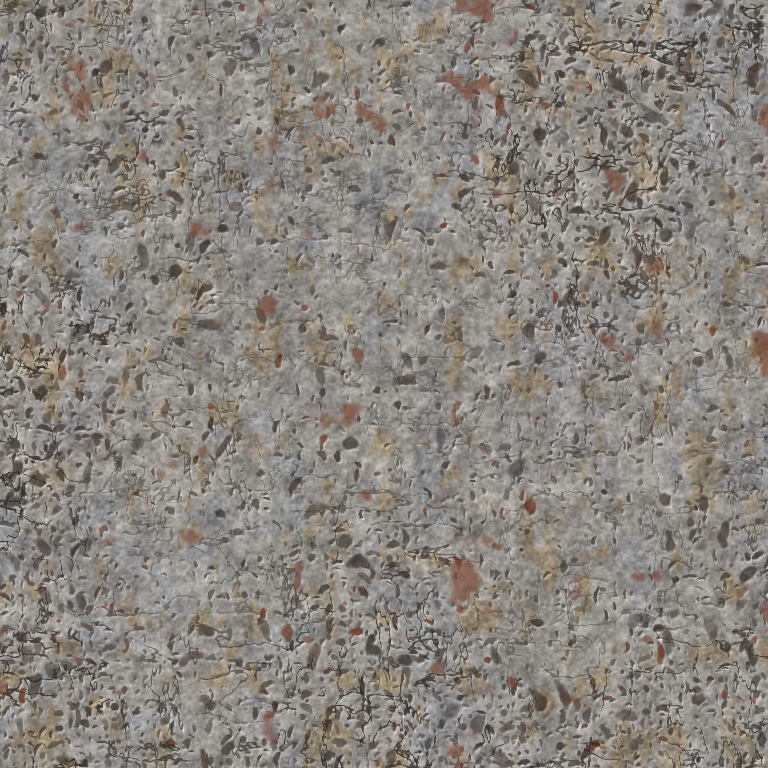
Reproduce this texture procedurally as a WebGL 2 fragment shader.

```glsl
#version 300 es
precision highp float;

uniform vec2 u_resolution;
out vec4 fragColor;

float hash(vec2 p) {
  return fract(sin(dot(p, vec2(127.1, 311.7))) * 43758.5453);
}

float noise(vec2 p) {
  vec2 cell = floor(p), f = fract(p);
  f = f * f * (3.0 - 2.0 * f);
  return mix(mix(hash(cell), hash(cell + vec2(1, 0)), f.x),
             mix(hash(cell + vec2(0, 1)), hash(cell + vec2(1, 1)), f.x), f.y);
}

float fbm(vec2 p) {
  float sum = 0.0, amplitude = 0.5;
  for (int i = 0; i < 4; i++) {
    sum += amplitude * noise(p);
    p = mat2(1.6, 1.2, -1.2, 1.6) * p + 17.3;
    amplitude *= 0.5;
  }
  return sum / 0.9375;
}

// Scattered ragged hollows, mostly upright: x = depth, y = random tint
vec2 pits(vec2 p, float density) {
  vec2 cell = floor(p), result = vec2(0.0);
  float ragged = 1.1 * (fbm(p * 3.5 + 5.0) - 0.5);
  for (int j = -1; j <= 1; j++) {
    for (int i = -1; i <= 1; i++) {
      vec2 id = cell + vec2(i, j);
      if (hash(id + 3.7) > density) continue;
      vec2 q = p - id - 0.15 - 0.7 * vec2(hash(id + 11.1), hash(id + 23.9));
      float tilt = hash(id + 31.3) - 0.5;
      float angle = 9.0 * tilt * abs(tilt);
      q = mat2(cos(angle), -sin(angle), sin(angle), cos(angle)) * q;
      q.x += 0.5 * q.y * q.y * sign(tilt);
      vec2 radius = vec2(mix(0.09, 0.22, hash(id + 41.7)), mix(0.18, 0.46, hash(id + 53.3)));
      float edge = length(q / radius) - 1.0 + ragged;
      float depth = smoothstep(0.3, -0.3, edge) * mix(0.55, 1.0, hash(id + 61.9));
      if (depth > result.x) result = vec2(depth, hash(id + 71.1));
    }
  }
  return result;
}

// Thin broken fissures along the contour lines of a noise field
float fissures(vec2 p, float width) {
  float line = abs(fbm(p) - 0.5);
  float gaps = smoothstep(0.47, 0.62, noise(p * 0.9 + 40.0));
  return smoothstep(width, width * 0.25, line) * gaps;
}

vec2 hollows(vec2 p, float wear) {
  vec2 large = pits(p * 25.0, 0.12 + 0.3 * wear);
  vec2 medium = pits(p * 46.0 + 7.0, 0.2 + 0.5 * wear);
  vec2 small = pits(p * 82.0 + 19.0, 0.2 + 0.45 * wear) * vec2(0.85, 1.0);
  vec2 deepest = large.x > medium.x ? large : medium;
  return deepest.x > small.x ? deepest : small;
}

float cracks(vec2 p, float wear) {
  float level = fissures(p * vec2(24.0, 46.0), 0.035);
  float upright = fissures(p * vec2(58.0, 27.0) + 60.0, 0.03);
  return max(level, upright) * (0.4 + 0.6 * wear);
}

void main() {
  vec2 uv = gl_FragCoord.xy / min(u_resolution.x, u_resolution.y);
  vec2 p = uv + 0.008 * (vec2(fbm(uv * 35.0), fbm(uv * 35.0 + 90.0)) - 0.5);
  float wear = smoothstep(0.3, 0.7, fbm(uv * 4.0 + 2.0));

  // Relief lit from the upper left
  vec2 toLight = vec2(-0.0022, 0.0028);
  vec2 hollow = hollows(p, wear);
  float crack = cracks(p, wear);
  float rim = max(hollows(p + toLight, wear).x - hollow.x, 0.0)
            + 0.8 * max(cracks(p + toLight, wear) - crack, 0.0);
  float bumps = fbm(p * 60.0) - fbm((p + toLight) * 60.0);

  // Surface tone
  float tone = 0.57 + 0.22 * (fbm(p * 38.0 + 8.0) - 0.5);
  tone += 0.24 * (fbm(uv * 150.0) - 0.5) + 0.10 * (noise(uv * 300.0) - 0.5);
  tone += 0.08 * (fbm(uv * vec2(75.0, 5.0)) - 0.5) + 0.32 * bumps;
  tone += 0.13 * rim;
  vec3 color = tone + vec3(0.018, 0.006, -0.016);

  // Cool slate patches and warm ochre stains
  float slate = smoothstep(0.5, 0.72, fbm(uv * 18.0 + 30.0));
  color += slate * vec3(-0.02, -0.01, 0.016);
  float stain = smoothstep(0.56, 0.74, fbm(p * vec2(42.0, 26.0) + 70.0));
  color *= mix(vec3(1.0), vec3(0.97, 0.87, 0.70), stain * 0.7);

  // Hollow floors and fissures
  vec3 floorColor = mix(vec3(0.25, 0.24, 0.24), vec3(0.29, 0.23, 0.18), hollow.y);
  floorColor = mix(floorColor, vec3(0.43, 0.24, 0.17), step(0.93, hollow.y));
  floorColor += 0.22 * (fbm(uv * 130.0 + 14.0) - 0.5);
  color = mix(color, floorColor, 0.88 * hollow.x);
  color = mix(color, vec3(0.19, 0.165, 0.14), 0.8 * crack);

  // Rare rusty flakes
  float rust = smoothstep(0.70, 0.80, fbm(p * 20.0 + 130.0));
  color = mix(color, vec3(0.48, 0.29, 0.21), 0.65 * rust);

  fragColor = vec4(clamp(color, 0.0, 1.0), 1.0);
}
```
